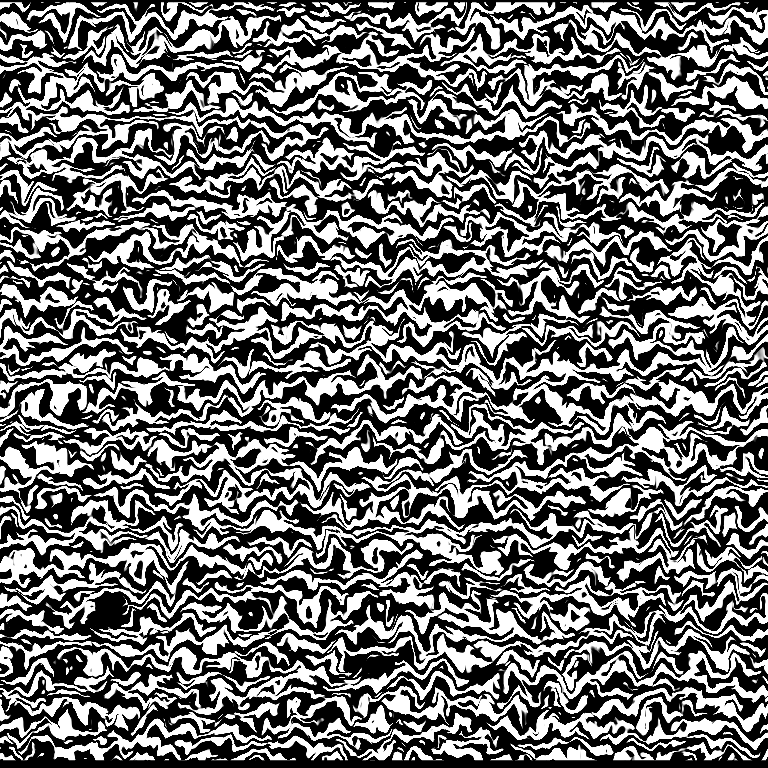
Write a Shadertoy shader that draws this texture.

```glsl
const vec3 DARK = vec3(0.0);
const vec3 LIGHT = vec3(1.0);
const vec2 FOLD_CELL = vec2(0.047, 0.068);    // broad zigzag bends
const vec2 KINK_CELL = vec2(0.019, 0.027);    // short zigzag bends
const float FOLD_HEIGHT = 0.040;
const float KINK_HEIGHT = 0.011;
const vec2 CHUNK_CELL = vec2(0.058, 0.021);
const vec2 STREAK_CELL = vec2(0.034, 0.0108);
const vec2 CHIP_CELL = vec2(0.0137, 0.0063);
const float CHUNK_WEIGHT = 0.5;
const float CHIP_WEIGHT = 0.65;
const float RELIEF_STEP = 0.0040;             // half the emboss distance
const float LIGHT_LEVEL = 0.055;
const float SOFTNESS = 0.045;
const float BOTTOM_MARGIN = 0.010;
const float TOP_MARGIN = 0.003;
const float TAU = 6.2831853;

float hash(vec2 p) {
    return fract(sin(dot(p, vec2(127.1, 311.7))) * 43758.5453);
}

float cornerSlope(vec2 cell, vec2 offset) {
    float angle = TAU * hash(cell);
    return dot(vec2(cos(angle), sin(angle)), offset);
}

float gradientNoise(vec2 p) {
    vec2 i = floor(p);
    vec2 f = p - i;
    vec2 u = f * f * f * (f * (f * 6.0 - 15.0) + 10.0);
    vec2 e = vec2(1.0, 0.0);
    float low = mix(cornerSlope(i, f), cornerSlope(i + e.xy, f - e.xy), u.x);
    float high = mix(cornerSlope(i + e.yx, f - e.yx), cornerSlope(i + e.xx, f - e.xx), u.x);
    return mix(low, high, u.y);
}

// Opposed creases give sharp bends both upward and downward
float creases(vec2 p) {
    return abs(gradientNoise(p + 13.7)) - abs(gradientNoise(p + 71.3));
}

float relief(vec2 p, float chipWeight) {
    return CHUNK_WEIGHT * gradientNoise(p / CHUNK_CELL + 5.3)
         + gradientNoise(p / STREAK_CELL + 31.9)
         + chipWeight * gradientNoise(p / CHIP_CELL + 57.1);
}

void mainImage(out vec4 fragColor, in vec2 fragCoord) {
    vec2 uv = fragCoord / iResolution.y;
    float pixel = 1.0 / iResolution.y;

    // Bend the level streaks into angular zigzags
    vec2 bent = uv;
    bent.y += FOLD_HEIGHT * creases(uv / FOLD_CELL);
    bent.y += KINK_HEIGHT * creases(uv / KINK_CELL + 37.0);

    // Emboss vertically, with patches of finer chips
    float chipWeight = CHIP_WEIGHT * (1.0 + gradientNoise(uv / FOLD_CELL + 93.0));
    vec2 stepUp = vec2(0.0, RELIEF_STEP);
    float shade = relief(bent + stepUp, chipWeight) - relief(bent - stepUp, chipWeight);
    float lit = smoothstep(LIGHT_LEVEL - SOFTNESS, LIGHT_LEVEL + SOFTNESS, shade);

    // Dark strips along the bottom and top
    lit *= smoothstep(-0.5 * pixel, 0.5 * pixel, uv.y - BOTTOM_MARGIN);
    lit *= smoothstep(-0.5 * pixel, 0.5 * pixel, 1.0 - TOP_MARGIN - uv.y);

    fragColor = vec4(mix(DARK, LIGHT, lit), 1.0);
}
```
